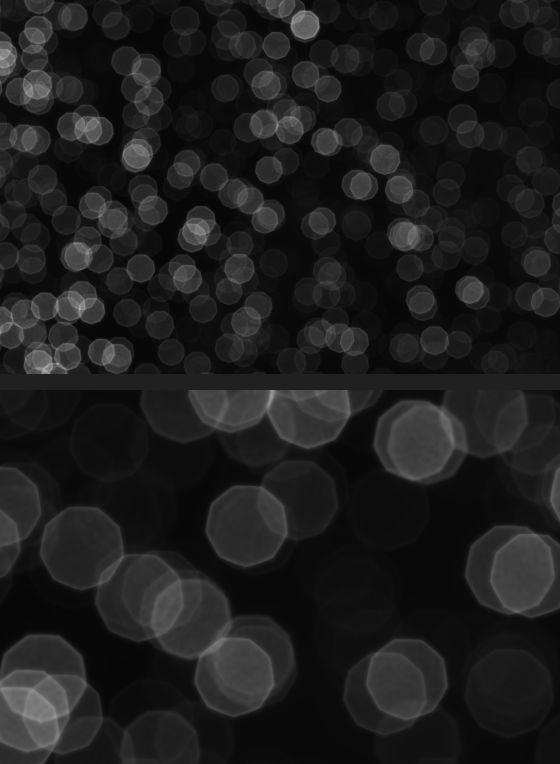
Top, the full canvas; bottom, a detail of the centre.
Write a Shadertoy shader that draws this background.

```glsl
// Grey bokeh: overlapping nine-sided discs of out-of-focus light on near-black.
// Jittered grid layers scatter small groups of translucent discs, which add up;
// slow value noise makes some regions brighter than others.

#define LAYERS 3
#define GROUP_SIZE 2
#define CELL 0.11
#define RADIUS 0.0362
#define SIDES 9.0
#define PEAK_LEVEL 0.126
#define LEVEL_SKEW 3.5
#define RIM_GAIN 0.42
#define RIM_WIDTH 0.0020
#define GROUP_SPREAD 0.062
#define BASE_LEVEL 0.024
#define GRAIN 0.12

const float TAU = 6.2831853;

// Integer hash giving three values in 0..1
vec3 hash3(ivec3 key) {
    uvec3 v = uvec3(key + 512) * 1664525u + 1013904223u;
    v.x += v.y * v.z; v.y += v.z * v.x; v.z += v.x * v.y;
    v ^= v >> 16u;
    v.x += v.y * v.z; v.y += v.z * v.x; v.z += v.x * v.y;
    return vec3(v >> 8u) / 16777216.0;
}

float valueNoise(vec2 p, int seed) {
    ivec2 i = ivec2(floor(p));
    vec2 f = fract(p);
    f = f * f * (3.0 - 2.0 * f);
    float low = mix(hash3(ivec3(i, seed)).x,
                    hash3(ivec3(i + ivec2(1, 0), seed)).x, f.x);
    float high = mix(hash3(ivec3(i + ivec2(0, 1), seed)).x,
                     hash3(ivec3(i + ivec2(1, 1), seed)).x, f.x);
    return mix(low, high, f.y);
}

// Distance to a regular polygon with slightly bowed sides
float apertureDistance(vec2 p, float radius) {
    float sector = TAU / SIDES;
    float angle = mod(atan(p.y, p.x + 1e-6) + 0.2, sector) - 0.5 * sector;
    float len = length(p);
    return len * mix(1.0, cos(angle), 0.75) - radius;
}

// Translucent disc: flat body, thin bright rim, faint glow outside
float bokehDisc(vec2 p, float radius, float blur) {
    float d = apertureDistance(p, radius);
    float body = 1.0 - smoothstep(-blur, blur, d);
    float shade = 0.84 + 0.12 * smoothstep(0.0, radius, length(p));
    float width = RIM_WIDTH + 0.6 * blur;
    float rimOffset = (d + 0.6 * blur) / width;
    float rim = RIM_GAIN * RIM_WIDTH / width * 1.7 * exp(-rimOffset * rimOffset);
    float glow = 0.09 * exp(-max(d, 0.0) / 0.006);
    return body * shade + rim + glow * (1.0 - body);
}

// Regional brightness, a little stronger to the left
float regionGain(vec2 p, float aspect) {
    float patches = valueNoise(p * 4.2 + 3.7, 90);
    return (0.3 + 1.4 * patches) * mix(1.25, 0.8, clamp(p.x / aspect, 0.0, 1.0));
}

float discLayer(vec2 p, int layer, float pixel, float aspect) {
    vec2 shift = vec2(0.37, 0.61) * float(layer) * CELL;
    ivec2 home = ivec2(floor((p + shift) / CELL));
    float light = 0.0;
    for (int y = -1; y <= 1; y++)
    for (int x = -1; x <= 1; x++) {
        ivec2 cell = home + ivec2(x, y);
        vec3 spot = hash3(ivec3(cell, layer));
        vec2 anchor = (vec2(cell) + spot.xy) * CELL - shift;
        float gain = regionGain(anchor, aspect);
        float spread = GROUP_SPREAD * mix(0.35, 1.3, spot.z);
        for (int k = 0; k < GROUP_SIZE; k++) {
            int seed = 10 + layer * GROUP_SIZE + k;
            vec3 place = hash3(ivec3(cell, seed));
            vec3 look = hash3(ivec3(cell, seed + 30));
            vec2 center = anchor + (place.xy - 0.5) * spread;
            float radius = RADIUS * mix(0.95, 1.08, look.y);
            // Faint discs lie further out of focus than bright ones
            float softness = look.z * mix(1.0, 0.5, look.x);
            float blur = max(0.7 * pixel, mix(0.0008, 0.0055, softness * softness));
            float level = 0.005 + PEAK_LEVEL * pow(look.x, LEVEL_SKEW);
            light += gain * level * bokehDisc(p - center, radius, blur);
        }
    }
    return light;
}

void mainImage(out vec4 fragColor, in vec2 fragCoord) {
    vec2 p = fragCoord / iResolution.y;
    float pixel = 1.0 / iResolution.y;
    float aspect = iResolution.x / iResolution.y;

    // Dim uneven haze behind the discs
    float haze = BASE_LEVEL + 0.02 * valueNoise(p * 5.0, 91);

    float light = 0.0;
    for (int layer = 0; layer < LAYERS; layer++)
        light += discLayer(p, layer, pixel, aspect);

    // Fine mottling inside the lit areas, then a gentle highlight shoulder
    float mottle = valueNoise(p * 260.0, 92) - 0.5;
    light *= 1.0 + GRAIN * mottle;
    light /= 1.0 + 0.25 * light;

    fragColor = vec4(vec3(haze + light), 1.0);
}
```
